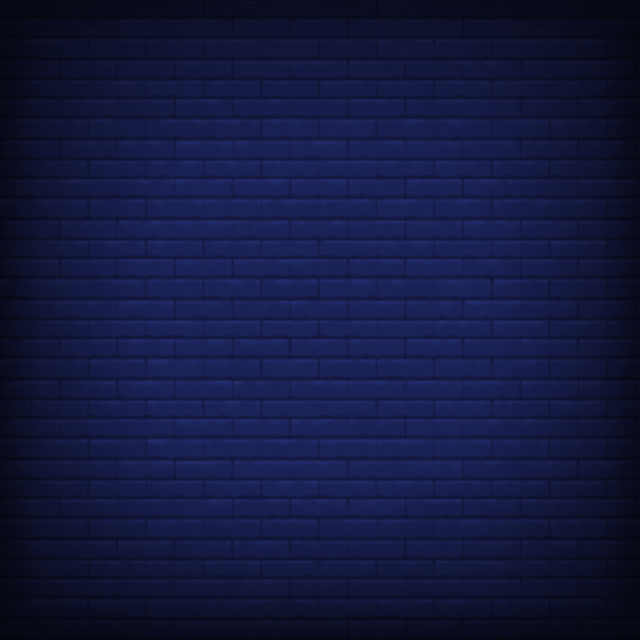
Reproduce this texture procedurally as a Shadertoy shader.

```glsl
const float ROWS = 32.0;
const float COLUMNS = 11.106;
const float JOINT_ORIGIN = 0.4983;
const float ROW_SHIFT = 0.081;      // lifts the mortar lines, in rows
const float ROW_WOBBLE = 0.05;      // uneven course height, in rows
const float ASPECT = ROWS / COLUMNS; // brick length over course height
const float MORTAR_HALF = 0.07;     // in course heights
const float JOINT_HALF = 0.05;
const float EDGE_SOFTNESS = 0.07;
const float WEAR = 0.16;
const float MORTAR_SHADE = 0.71;
const float JOINT_SHADE = 0.80;
const float CORNER_LIGHT = 0.30;
const float BORDER_LIGHT = 0.72;
const float BORDER_WIDTH = 0.07;    // in canvas widths
const vec3 BRICK_COLOUR = vec3(0.104, 0.133, 0.341);
const vec3 HIGHLIGHT_COLOUR = vec3(0.138, 0.176, 0.425);
const float PI = 3.14159;

float hash(vec2 p) {
    vec3 q = fract(p.xyx * vec3(0.1031, 0.1030, 0.0973));
    q += dot(q, q.yzx + 33.33);
    return fract((q.x + q.y) * q.z);
}

vec2 gradient(vec2 cell) {
    float angle = 2.0 * PI * hash(cell + 57.0);
    return vec2(cos(angle), sin(angle));
}

// Gradient noise, roughly -0.7 to 0.7
float noise(vec2 p) {
    vec2 i = floor(p), f = p - i;
    vec2 w = f * f * f * (f * (f * 6.0 - 15.0) + 10.0);
    vec2 e = vec2(1.0, 0.0);
    float low = mix(dot(gradient(i), f), dot(gradient(i + e), f - e), w.x);
    float high = mix(dot(gradient(i + e.yx), f - e.yx),
                     dot(gradient(i + e.xx), f - e.xx), w.x);
    return mix(low, high, w.y);
}

vec3 wall(vec2 uv, float softness) {
    // Courses count downward from the top
    float course = (1.0 - uv.y) * ROWS;
    course += ROW_SHIFT - ROW_WOBBLE * cos(0.5 * PI * course + 0.25 * PI);
    float row = floor(course);
    float depth = course - row;

    // Running bond: every other course moves by half a brick
    float along = (uv.x - JOINT_ORIGIN) * COLUMNS + 0.5 * mod(row, 2.0);
    float joint = floor(along + 0.5);
    float jointDistance = abs(along - joint) * ASPECT;
    vec2 grain = vec2(along * ASPECT + row * 17.3, course);

    // Worn horizontal mortar with a soft lower lip
    float chips = noise(grain * vec2(2.2, 1.5));
    float lip = 1.0 - depth - WEAR * max(chips, 0.0);
    float topFace = smoothstep(MORTAR_HALF - softness, MORTAR_HALF + softness, depth);
    float lowFace = smoothstep(-0.02, 0.19, lip);
    float face = topFace * lowFace;

    // Vertical joints, some almost filled in
    float ragged = 0.07 * noise(grain * 3.0 + 9.0);
    float gap = 1.0 - smoothstep(JOINT_HALF - softness, JOINT_HALF + softness,
                                 jointDistance + ragged);
    float strength = mix(0.3, 1.0, smoothstep(0.1, 0.6, hash(vec2(joint, row))));
    gap *= strength;

    // Lit upper edge and irregular pale patches beneath it
    float brick = hash(vec2(floor(along), row + 91.0));
    float rim = topFace * (1.0 - smoothstep(0.12, 0.34, depth));
    rim *= 0.45 + 0.55 * smoothstep(-0.25, 0.2, noise(grain * vec2(0.9, 0.7) + 31.0));
    float patches = smoothstep(0.0, 0.18, noise(grain * vec2(1.3, 1.7) + 73.0));
    patches *= topFace * (1.0 - smoothstep(0.25, 0.55, depth));
    float shine = clamp(0.75 * rim + 0.32 * patches, 0.0, 1.0);

    vec3 colour = mix(BRICK_COLOUR, HIGHLIGHT_COLOUR, shine * (1.0 - gap));
    colour *= 0.98 + 0.04 * brick + 0.04 * noise(grain * 2.0);
    colour *= mix(1.0, JOINT_SHADE, gap);
    return colour * mix(MORTAR_SHADE, 1.0, face);
}

// Rounded square falloff, then a narrow dark border
float vignette(vec2 uv) {
    vec2 p = abs(uv * 2.0 - 1.0);
    float radius = pow(dot(p * p, p), 1.0 / 3.0);
    float broad = mix(CORNER_LIGHT, 1.0, smoothstep(1.28, 0.42, radius));
    float inset = 0.5 * (1.0 - max(p.x, p.y));
    return broad * mix(BORDER_LIGHT, 1.0, smoothstep(0.0, BORDER_WIDTH, inset));
}

void mainImage(out vec4 fragColor, in vec2 fragCoord) {
    vec2 uv = fragCoord / iResolution.xy;
    float softness = max(EDGE_SOFTNESS, 0.75 * ROWS / iResolution.y);
    fragColor = vec4(wall(uv, softness) * vignette(uv), 1.0);
}
```
